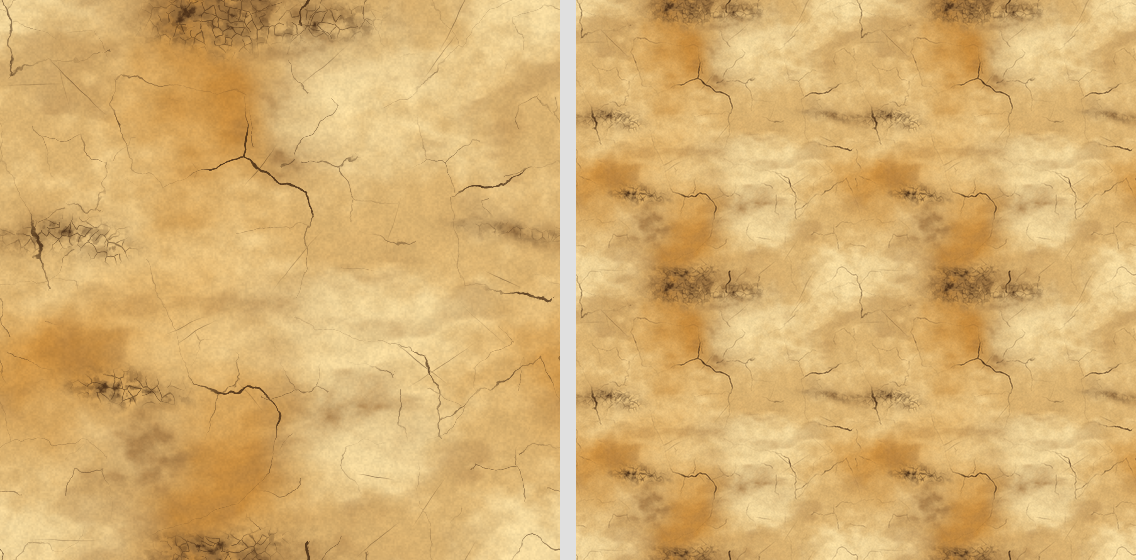
Left: one tile. Right: repeated 2 by 2.
This texture is drawn by a three.js fragment shader. Its source:

```glsl
// Aged parchment: wrapped noise clouds tinted by amber and grey-brown stains,
// speckled soot patches, broken Voronoi cracks, straight hairlines and grain.
// Every lattice has a whole period and every offset wraps, so it tiles.

varying vec2 vUv;

const vec3 CREAM = vec3(0.955, 0.850, 0.620);
const vec3 TAN   = vec3(0.865, 0.705, 0.445);
const vec3 AMBER = vec3(0.790, 0.535, 0.210);
const vec3 STAIN = vec3(0.610, 0.445, 0.250);
const vec3 SOOT  = vec3(0.260, 0.160, 0.080);
const vec3 CRACK = vec3(0.270, 0.170, 0.080);
const float EDGE_SOFTNESS = 0.0017;
const float CRACK_WIDTH = 0.0010;
const float GRAIN = 0.11;
const int HAIRLINES = 20;

float hash(vec2 p, float seed) {
  vec3 q = fract((p.xyx + seed * 17.3) * vec3(0.1031, 0.1030, 0.0973));
  q += dot(q, q.yzx + 33.33);
  return fract((q.x + q.y) * q.z);
}

vec2 hash2(vec2 p, float seed) {
  return vec2(hash(p, seed), hash(p, seed + 5.7));
}

// Whole cell index wrapped to the period; the half guards against rounding.
vec2 wrap(vec2 cell, vec2 period) {
  return floor(mod(cell + 0.5, period));
}

float noise(vec2 uv, vec2 period, float seed) {
  vec2 g = uv * period, c = floor(g), f = g - c;
  f = f * f * (3.0 - 2.0 * f);
  vec2 a = wrap(c, period), b = wrap(c + 1.0, period);
  return mix(mix(hash(a, seed), hash(vec2(b.x, a.y), seed), f.x),
             mix(hash(vec2(a.x, b.y), seed), hash(b, seed), f.x), f.y);
}

float fbm(vec2 uv, vec2 period, float seed) {
  float sum = 0.0, amp = 0.516;
  for (int i = 0; i < 5; i++) {
    sum += amp * noise(uv, period, seed + float(i));
    period *= 2.0;
    amp *= 0.5;
  }
  return sum;
}

// Soft elliptical patch at (x, y), wrapped round the canvas.
float blob(vec2 uv, float x, float y, float rx, float ry) {
  vec2 d = (fract(uv - vec2(x, y) + 0.5) - 0.5) / vec2(rx, ry);
  return exp(-dot(d, d));
}

// Distance to the nearest Voronoi edge; only a share of the edges is kept.
float crackDistance(vec2 uv, vec2 period, float share, float seed) {
  vec2 g = uv * period, cell = floor(g), f = g - cell;
  vec2 nearO = vec2(0.0), nearR = vec2(9.0);
  for (int j = -1; j <= 1; j++) for (int i = -1; i <= 1; i++) {
    vec2 o = vec2(float(i), float(j));
    vec2 r = (o + hash2(wrap(cell + o, period), seed) - f) / period;
    if (dot(r, r) < dot(nearR, nearR)) { nearR = r; nearO = o; }
  }
  vec2 nearId = wrap(cell + nearO, period);
  float best = 1.0;
  for (int j = -2; j <= 2; j++) for (int i = -2; i <= 2; i++) {
    vec2 o = nearO + vec2(float(i), float(j));
    vec2 id = wrap(cell + o, period);
    vec2 r = (o + hash2(id, seed) - f) / period, gap = r - nearR;
    if (dot(gap, gap) > 1e-7 && hash(id + nearId, seed + 3.1) < share)
      best = min(best, dot(0.5 * (nearR + r), normalize(gap)));
  }
  return best;
}

float line(float d, float width) {
  return 1.0 - smoothstep(width, width + EDGE_SOFTNESS, d);
}

// Straight tapered scratches at random places and angles.
float hairlines(vec2 uv) {
  float ink = 0.0;
  for (int i = 0; i < HAIRLINES; i++) {
    vec2 key = vec2(float(i), 3.0);
    vec2 d = fract(uv - hash2(key, 60.0) + 0.5) - 0.5;
    float angle = 6.2832 * hash(key, 62.0);
    vec2 dir = vec2(cos(angle), sin(angle));
    float reach = mix(0.02, 0.08, hash(key, 64.0));
    float taper = clamp(1.3 - 1.3 * abs(dot(d, dir)) / reach, 0.0, 1.0);
    float across = abs(d.x * dir.y - d.y * dir.x);
    ink = max(ink, line(across, 0.0) * taper * mix(0.2, 0.7, hash(key, 66.0)));
  }
  return ink;
}

void main() {
  vec2 uv = vUv;
  vec2 warp = vec2(fbm(uv, vec2(5.0), 1.0), fbm(uv, vec2(5.0), 11.0)) - 0.5;
  vec2 jag = vec2(fbm(uv, vec2(26.0), 14.0), fbm(uv, vec2(26.0), 19.0)) - 0.5;
  vec2 p = uv + 0.18 * warp + 0.03 * jag;
  float fine = fbm(uv, vec2(34.0, 40.0), 24.0);
  float mottle = fbm(uv + 0.05 * warp, vec2(6.0, 11.0), 30.0);

  // Paper clouds and amber washes
  float clouds = fbm(p, vec2(3.0, 5.0), 36.0) + 0.2 * (fine - 0.5);
  vec3 col = mix(TAN, CREAM, smoothstep(0.27, 0.68, clouds));
  float amber = blob(p, 0.38, 0.83, 0.11, 0.20) + blob(p, 0.41, 0.17, 0.14, 0.15)
    + 0.5 * blob(p, 0.30, 0.48, 0.19, 0.19) + 0.7 * blob(p, 0.97, 0.36, 0.15, 0.08)
    + 0.55 * blob(p, 0.10, 0.29, 0.16, 0.12);
  col = mix(col, AMBER, clamp(amber * (0.25 + 1.1 * mottle), 0.0, 0.9));

  // Grey-brown stains with ragged rims
  float shade = 0.5 * blob(p, 0.53, 0.76, 0.13, 0.17) + 0.5 * blob(p, 0.53, 0.43, 0.08, 0.11)
    + 0.7 * blob(p, 0.25, 0.19, 0.13, 0.07) + 0.6 * blob(p, 0.65, 0.20, 0.11, 0.05)
    + blob(p, 0.48, 0.97, 0.19, 0.07) + 0.5 * blob(p, 0.95, 0.60, 0.18, 0.04);
  float stain = shade * smoothstep(0.3, 0.62, mottle) + 0.35 * smoothstep(0.55, 0.7, mottle);
  col = mix(col, STAIN, clamp(stain * (1.6 * fine - 0.1), 0.0, 0.8));

  // Soot: a brown halo broken up into dark specks
  vec2 s = uv + 0.08 * warp;
  float soot = blob(s, 0.40, 0.96, 0.12, 0.05) + 0.8 * blob(s, 0.61, 0.95, 0.09, 0.03)
    + 0.9 * blob(s, 0.10, 0.58, 0.09, 0.03) + 0.8 * blob(s, 0.19, 0.54, 0.05, 0.026)
    + blob(s, 0.22, 0.295, 0.10, 0.026) + 0.5 * blob(s, 0.90, 0.595, 0.11, 0.02)
    + 0.7 * blob(s, 0.42, 0.03, 0.12, 0.025);
  soot = min(soot, 1.0);
  float grit = fbm(uv, vec2(64.0, 70.0), 45.0);
  float speck = smoothstep(0.0, 0.12, 0.4 * grit + 0.4 * fine + 0.2 * mottle + 0.3 * soot - 0.82);
  col = mix(col, STAIN * 0.8, 0.6 * soot * smoothstep(0.35, 0.65, fine));
  col = mix(col, SOOT, 0.85 * max(speck, 0.5 * soot * smoothstep(0.54, 0.72, grit)));

  // Cracks: long broken ones, finer nets, craquelure inside the soot
  vec2 bent = uv + 0.07 * warp + 0.03 * jag;
  float wear = smoothstep(0.36, 0.66, fbm(uv, vec2(7.0), 50.0));
  float ink = (0.15 + 0.85 * wear) * line(crackDistance(bent, vec2(4.0, 6.0), 0.5, 70.0), CRACK_WIDTH * wear * wear);
  ink = max(ink, 0.5 * wear * line(crackDistance(bent, vec2(11.0, 14.0), 0.4, 80.0), 0.0));
  float net = line(crackDistance(uv + 0.02 * jag, vec2(56.0, 64.0), 0.7, 90.0), 0.0);
  ink = max(ink, 0.6 * smoothstep(0.15, 0.8, soot) * net);
  ink = max(ink, 0.7 * hairlines(uv + 0.02 * warp + 0.004 * jag));
  col = mix(col, CRACK, 0.85 * ink);

  // Paper grain
  float grain = 0.6 * noise(uv, vec2(330.0), 100.0) + 0.4 * noise(uv, vec2(150.0), 104.0) - 0.5;
  gl_FragColor = vec4(col * (1.0 + GRAIN * grain + 0.09 * (fine - 0.5)), 1.0);
}
```
